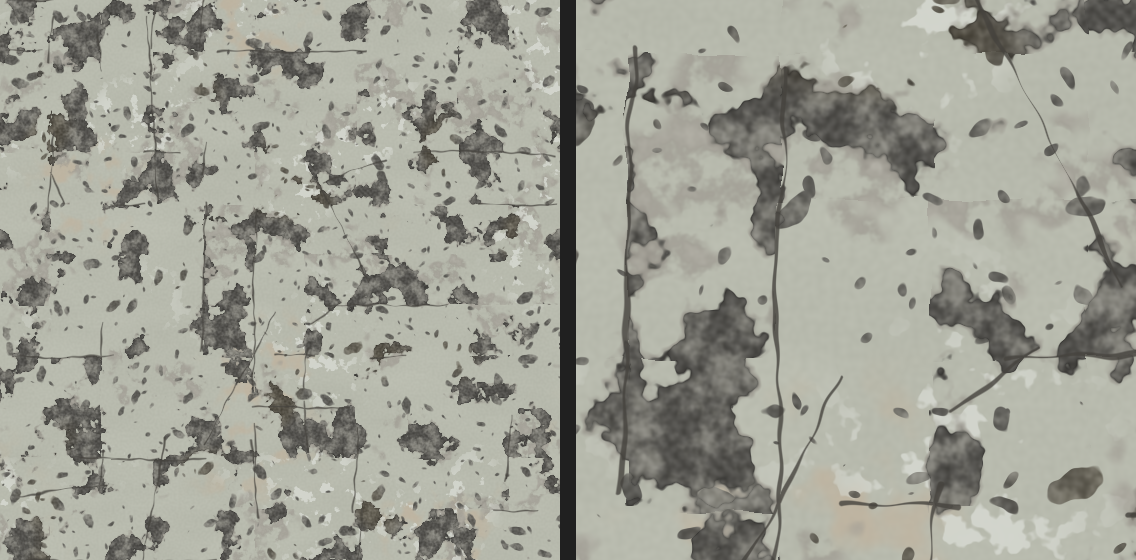
Left, the full canvas; right, a detail of the centre.
This texture is drawn by a Shadertoy shader. Its source:

```glsl
// Weathered pale paint flaking off dark concrete, with joints, cracks and chips.
#define PATCH_SCALE 11.0
#define PATCH_LEVEL 0.30
#define BLOCKS 11.0
#define BLOCK_BIAS 0.24
#define CRACKS 44
#define CRACK_WIDTH 0.0014
#define CRACK_PULL 0.20
#define CHIP_SCALE 23.0
#define PAINT vec3(0.72, 0.73, 0.68)
#define WORN vec3(0.61, 0.595, 0.56)
#define CONCRETE_DARK vec3(0.32, 0.315, 0.30)
#define CONCRETE_LIGHT vec3(0.53, 0.525, 0.495)

vec2 hash2(vec2 p) {
    vec3 q = fract(p.xyx * vec3(0.1031, 0.1030, 0.0973));
    q += dot(q, q.yzx + 33.33);
    return fract((q.xx + q.yz) * q.zy);
}

float cornerSlope(vec2 cell, vec2 offset) {
    float angle = 6.2832 * hash2(cell).x;
    return dot(vec2(cos(angle), sin(angle)), offset);
}

float gradientNoise(vec2 p) {
    vec2 i = floor(p), f = p - i, e = vec2(1.0, 0.0);
    vec2 u = f * f * f * (f * (f * 6.0 - 15.0) + 10.0);
    return mix(mix(cornerSlope(i, f), cornerSlope(i + e, f - e), u.x),
               mix(cornerSlope(i + e.yx, f - e.yx), cornerSlope(i + 1.0, f - 1.0), u.x), u.y);
}

float fbm(vec2 p, int octaves) {
    float sum = 0.0, amp = 1.0;
    for (int i = 0; i < octaves; i++) {
        sum += amp * gradientNoise(p);
        p = mat2(0.8, 0.6, -0.6, 0.8) * p * 2.0 + 17.3;
        amp *= 0.55;
    }
    return sum;
}

vec2 noise2(vec2 p) {
    return vec2(gradientNoise(p), gradientNoise(p + 71.7));
}

// Distance to scattered joints: level, upright and a few slanted segments.
float crackDistance(vec2 p, float aspect) {
    float nearest = 1.0;
    for (int i = 0; i < CRACKS; i++) {
        float k = float(i);
        vec2 centre = hash2(vec2(k, 3.7)) * vec2(aspect, 1.0);
        vec2 r = hash2(vec2(k, 19.1));
        vec2 snapped = floor(centre * BLOCKS + 0.5) / BLOCKS;
        float angle = (r.x - 0.5) * 0.06;
        if (i % 7 == 6) angle = r.x * 3.1416;
        else if (i % 2 == 0) centre.y = snapped.y;
        else { centre.x = snapped.x; angle = 1.53 + (r.x - 0.5) * 0.3; }
        vec2 along = vec2(cos(angle), sin(angle)), d = p - centre;
        float reach = mix(0.03, 0.17, r.y * r.y);
        nearest = min(nearest, length(d - along * clamp(dot(d, along), -reach, reach)));
    }
    return nearest;
}

// Distance to small stretched chips, one at most per cell.
float chipDistance(vec2 p, float scale, float density) {
    vec2 g = p * scale, base = floor(g);
    float nearest = 1.0;
    for (int y = -1; y <= 1; y++)
    for (int x = -1; x <= 1; x++) {
        vec2 cell = base + vec2(x, y);
        vec2 r = hash2(cell + scale), s = hash2(cell + scale + 57.0);
        if (r.x > density) continue;
        vec2 d = g - cell - 0.2 - 0.6 * s;
        float a = 6.2832 * s.y;
        d = mat2(cos(a), sin(a), -sin(a), cos(a)) * d * vec2(0.7, 1.3);
        nearest = min(nearest, length(d) - mix(0.06, 0.27, r.y * r.y));
    }
    return nearest / scale;
}

void mainImage(out vec4 fragColor, in vec2 fragCoord) {
    vec2 p = fragCoord / iResolution.y;
    float aspect = iResolution.x / iResolution.y, px = 1.0 / iResolution.y;
    float grain = gradientNoise(p * 210.0);
    float mottle = fbm(p * 42.0 + 9.0, 4);
    vec2 q = p + 0.007 * noise2(p * 9.0) + 0.004 * noise2(p * 38.0);

    // Fields: flaking depth gathers along cracks and keeps some square sides
    float crack = crackDistance(q, aspect);
    float block = hash2(floor(q * BLOCKS) + 5.0).x - 0.5;
    float flake = fbm(p * PATCH_SCALE, 5) + BLOCK_BIAS * block
                + CRACK_PULL * exp(-crack / 0.018) - PATCH_LEVEL;
    float chip = min(chipDistance(q, CHIP_SCALE, 0.5),
                     chipDistance(q + 3.0, CHIP_SCALE * 2.1, 0.22));
    chip += 0.0025 * gradientNoise(p * 120.0);

    // Paint: faint clouds, warm stains, thin wear and white scuffs
    vec3 color = PAINT + 0.018 * fbm(p * vec2(6.0, 14.0), 3) + 0.018 * grain;
    float stain = smoothstep(0.1, 0.4, gradientNoise(p * 3.2 + 40.0));
    color = mix(color, vec3(0.76, 0.69, 0.60), 0.6 * stain * smoothstep(0.0, 0.5, fbm(p * 18.0, 3)));
    float wear = smoothstep(0.22, 0.36, fbm(p * 8.0 + 25.0, 4) + 0.3 * block);
    color = mix(color, WORN + 0.10 * mottle, 0.8 * wear * smoothstep(-0.3, 0.2, mottle));
    float scuff = smoothstep(0.0, 0.35, gradientNoise(p * 4.5 + 12.0))
                * smoothstep(0.22, 0.36, fbm(p * 30.0 + 60.0, 4));
    color = mix(color, vec3(0.84, 0.85, 0.82), 0.85 * scuff);

    // Worn halo around flakes
    float halo = smoothstep(-0.10, -0.01, flake) * smoothstep(-0.35, 0.3, mottle);
    color = mix(color, WORN, 0.75 * halo);

    // Exposed concrete with pits and a little brown growth
    vec3 concrete = mix(CONCRETE_DARK, CONCRETE_LIGHT, smoothstep(-0.35, 0.55, mottle));
    float growth = smoothstep(0.2, 0.45, gradientNoise(p * 7.0 + 33.0));
    concrete = mix(concrete, vec3(0.34, 0.31, 0.24), 0.45 * growth) + 0.10 * grain;
    float bare = smoothstep(-0.02, 0.02, flake);
    float chipped = 1.0 - smoothstep(-px, px, chip);
    color = mix(color, concrete, max(bare, 0.9 * chipped));

    // Shaded broken rims and cracks of uneven width
    color *= 1.0 - 0.22 * exp(-abs(flake - 0.02) / 0.02);
    float width = CRACK_WIDTH * (0.8 + 1.6 * gradientNoise(p * 22.0 + 8.0));
    float line = 1.0 - smoothstep(width - px, width + px, crack);
    color = mix(color, vec3(0.27, 0.26, 0.24), 0.8 * line);

    fragColor = vec4(clamp(color, 0.0, 1.0), 1.0);
}
```
